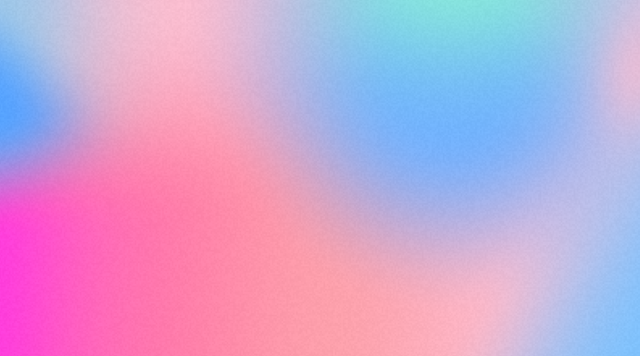
Give the GLSL for this background, as a WebGL 2 fragment shader.

```glsl
#version 300 es
precision highp float;

uniform vec2 u_resolution;
out vec4 outColor;

// Canvas space: height 1, width ASPECT
const float ASPECT = 1.803;

// Palette
const vec3 CORAL   = vec3(1.00, 0.51, 0.64);
const vec3 PEACH   = vec3(0.99, 0.63, 0.67);
const vec3 BLUSH   = vec3(0.99, 0.74, 0.81);
const vec3 LILAC   = vec3(0.84, 0.76, 0.89);
const vec3 MAGENTA = vec3(1.00, 0.24, 0.86);
const vec3 AZURE   = vec3(0.34, 0.64, 1.00);
const vec3 MIST    = vec3(0.62, 0.78, 0.91);
const vec3 BLUE    = vec3(0.44, 0.69, 1.00);
const vec3 MINT    = vec3(0.53, 0.90, 0.86);
const vec3 SKY     = vec3(0.50, 0.76, 0.99);

// Placement of the glows
const vec2  POOL_CENTER  = vec2(1.27, 0.78);
const float POOL_CORE    = 0.13;
const vec2  POOL_REACH   = vec2(0.68, 0.79);   // below, above
const float POOL_STRETCH = 0.35;
const vec2  MINT_CENTER  = vec2(1.30, 1.06);
const vec2  MINT_SIZE    = vec2(0.52, 0.26);
const vec2  PINK_CENTER  = vec2(1.84, 0.76);
const vec2  PINK_SIZE    = vec2(0.14, 0.20);
const float MAGENTA_WIDTH = 0.29;
const float AZURE_WIDTH   = 0.27;
const float AZURE_TILT    = 0.25;
const float CORNER_SLOPE  = 0.534;
const vec2  CORNER_FADE   = vec2(1.77, 2.34);

// Faint surface grain
const float GRAIN_ROWS   = 220.0;
const float GRAIN_AMOUNT = 0.03;

// Sine-free hash of a lattice point
float hash(vec2 p) {
    vec3 q = fract(p.xyx * 0.1031);
    q += dot(q, q.yzx + 33.33);
    return fract((q.x + q.y) * q.z);
}

// Smoothly interpolated lattice noise
float noise(vec2 p) {
    vec2 cell = floor(p);
    vec2 t = smoothstep(0.0, 1.0, fract(p));
    float low = mix(hash(cell), hash(cell + vec2(1.0, 0.0)), t.x);
    float high = mix(hash(cell + vec2(0.0, 1.0)), hash(cell + 1.0), t.x);
    return mix(low, high, t.y);
}

// Soft elliptical glow, 1 at its center
float glow(vec2 p, vec2 center, vec2 size) {
    vec2 d = (p - center) / size;
    return exp(-dot(d, d));
}

// Soft band fading away from the left edge
float leftGlow(float x, float width, float power) {
    return exp(-pow(max(x, 0.0) / width, power));
}

// Coral field paling upward and rightward, with lilac haze at the right
vec3 warmField(vec2 p) {
    vec3 ground = mix(CORAL, PEACH, smoothstep(0.40, 0.98, p.x));
    float rise = smoothstep(0.38, 0.99, p.y);
    float drift = smoothstep(0.90, 1.55, p.x);
    float pale = 1.0 - (1.0 - rise) * (1.0 - drift);
    float haze = 0.7 * smoothstep(1.35, 1.75, p.x);
    return mix(mix(ground, BLUSH, pale), LILAC, haze);
}

// Magenta below, azure above, along the left edge
vec3 addLeftEdge(vec3 color, vec2 p) {
    float low = 1.0 - smoothstep(0.32, 0.70, p.y);
    color = mix(color, MAGENTA, low * leftGlow(p.x, MAGENTA_WIDTH, 1.4));

    float high = smoothstep(0.36, 0.67, p.y - AZURE_TILT * p.x);
    vec3 air = mix(AZURE, MIST, smoothstep(0.72, 1.02, p.y + 0.7 * p.x));
    return mix(color, air, high * leftGlow(p.x, AZURE_WIDTH, 2.0));
}

// Round blue pool, stretched upward into mint
vec3 addPool(vec3 color, vec2 p) {
    vec2 d = p - POOL_CENTER;
    d.y *= mix(1.0, POOL_STRETCH, smoothstep(-0.1, 0.1, d.y));
    float reach = mix(POOL_REACH.x, POOL_REACH.y, smoothstep(0.45, 0.85, p.y));
    float mask = 1.0 - smoothstep(POOL_CORE, reach, length(d));
    vec3 water = mix(BLUE, MINT, glow(p, MINT_CENTER, MINT_SIZE));
    return mix(color, water, mask);
}

// Pink spot on the right edge and slanted sky in the lower corner
vec3 addRightEdge(vec3 color, vec2 p) {
    color = mix(color, BLUSH, glow(p, PINK_CENTER, PINK_SIZE));
    float slant = p.x + CORNER_SLOPE * (1.0 - p.y);
    return mix(color, SKY, smoothstep(CORNER_FADE.x, CORNER_FADE.y, slant));
}

void main() {
    vec2 p = gl_FragCoord.xy / u_resolution * vec2(ASPECT, 1.0);
    vec3 color = warmField(p);
    color = addLeftEdge(color, p);
    color = addPool(color, p);
    color = addRightEdge(color, p);
    color += GRAIN_AMOUNT * (noise(p * GRAIN_ROWS) - 0.5);
    outColor = vec4(color, 1.0);
}
```
